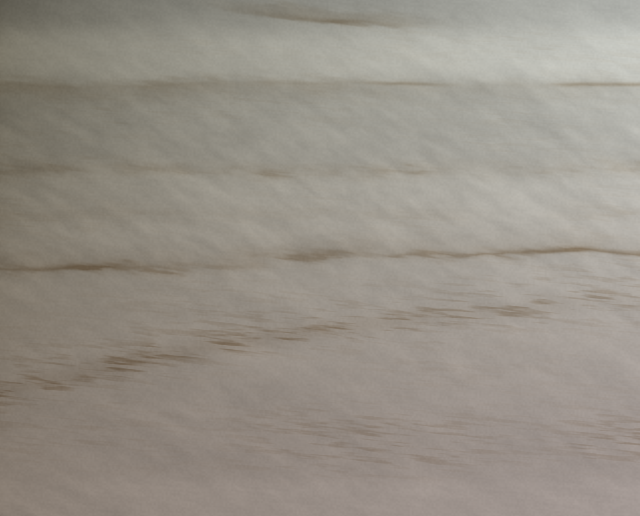
Reproduce this texture procedurally as a Shadertoy shader.

```glsl
float hash(vec2 p) {
    vec3 q = fract(vec3(p.xyx) * 0.1031);
    q += dot(q, q.yzx + 33.33);
    return fract((q.x + q.y) * q.z);
}

float noise(vec2 p) {
    vec2 cell = floor(p), f = fract(p);
    f = f * f * (3.0 - 2.0 * f);
    return mix(mix(hash(cell), hash(cell + vec2(1, 0)), f.x),
               mix(hash(cell + vec2(0, 1)), hash(cell + vec2(1, 1)), f.x), f.y);
}

// Layered noise centred on zero
float fbm(vec2 p) {
    float sum = 0.0, amp = 0.5;
    for (int i = 0; i < 4; i++) {
        sum += amp * (noise(p) - 0.5);
        p = mat2(1.6, 1.2, -1.2, 1.6) * p + 7.3;
        amp *= 0.5;
    }
    return sum;
}

// Stretched noise that keeps its direction in every layer
float fibre(vec2 p, vec2 scale) {
    vec2 q = p * scale;
    return 0.5 * noise(q) + 0.3 * noise(q * vec2(1.7, 1.6) + 19.0)
         + 0.2 * noise(q * vec2(3.1, 2.3) + 41.0);
}

// Ridge with a different falloff above and below its centre
float vein(float d, float above, float below) {
    float t = d / (d > 0.0 ? above : below);
    return exp(-t * t);
}

// Window along one axis with soft ends
float span(float x, float start, float end, float soft) {
    return smoothstep(start - soft, start + soft, x)
         * (1.0 - smoothstep(end - soft, end + soft, x));
}

// Shear that leans the fibres down to the right
vec2 lean(vec2 p, float slope) {
    return vec2(p.x, p.y + slope * p.x);
}

// Uneven light falling from the upper right
vec3 woodLight(vec2 uv) {
    float across = pow(uv.x, 0.72);
    vec3 low = mix(vec3(0.512, 0.470, 0.430), vec3(0.618, 0.578, 0.560), across);
    vec3 high = mix(vec3(0.435, 0.420, 0.370), vec3(0.742, 0.750, 0.728), across);
    vec3 light = mix(low, high, smoothstep(-0.05, 1.0, uv.y));
    return light * (1.0 - 0.16 * smoothstep(0.90, 1.02, uv.y) * (1.0 - 0.5 * uv.x));
}

// Broad seasonal bands between the veins
float growthBands(float y) {
    float pale = 0.055 * span(y, 0.855, 0.94, 0.025);
    float brown = -0.035 * span(y, 0.68, 0.83, 0.025);
    float cream = 0.020 * span(y, 0.53, 0.66, 0.025);
    float foot = 0.030 * (1.0 - smoothstep(0.055, 0.085, y));
    return pale + brown + cream + foot;
}

void mainImage(out vec4 fragColor, in vec2 fragCoord) {
    vec2 uv = fragCoord / iResolution.xy;
    vec2 p = fragCoord / iResolution.y;
    float x = uv.x;

    // Ragged offsets break the veins into fibres
    float warp = 0.018 * fbm(p * vec2(5.0, 9.0));
    float fray = fibre(lean(p, 0.12), vec2(20.0, 120.0)) - 0.5;
    float y = uv.y + warp;
    float ragged = y + 0.024 * fray;
    float fine = fibre(lean(p, 0.09), vec2(18.0, 180.0));
    float strokes = smoothstep(0.42, 0.80, fine);
    float patchy = noise(p * vec2(5.0, 14.0) + 4.0);
    float broken = smoothstep(0.28, 0.72, fibre(p, vec2(10.0, 34.0)));

    // Centre lines of the veins
    float kneeY = 0.479 + 0.026 * smoothstep(0.28, 0.52, x)
                + 0.011 * span(x, 0.75, 0.96, 0.07);
    float risingY = 0.242 + 0.29 * x - 0.11 * x * x;
    float knotY = 0.985 - 0.12 * (x - 0.33);
    float upperY = 0.838 + 0.004 * sin(x * 9.0 - 3.0);
    float middleY = 0.672 + 0.003 * sin(x * 8.0);

    // Sharp vein segments and their soft shadows
    float stain = 0.0;
    float kneeInk = max(span(x, 0.06, 0.17, 0.03), span(x, 0.80, 1.1, 0.07));
    stain += 0.58 * kneeInk * vein(y + 0.004 * fray - kneeY, 0.006, 0.004);
    stain += (0.06 + 0.30 * broken) * vein(ragged - kneeY, 0.007, 0.006);
    stain += (0.14 + 0.16 * broken) * vein(ragged - kneeY, 0.028, 0.012);
    float upperInk = max(span(x, 0.58, 0.69, 0.05), span(x, 0.87, 1.1, 0.03));
    stain += (0.10 * broken + 0.42 * upperInk) * vein(y - upperY, 0.004, 0.004);
    stain += (0.7 + 0.5 * broken) * 0.32 * (1.0 - 0.65 * x)
           * vein(ragged - upperY, 0.012, 0.028);
    stain += 0.36 * broken * (0.3 + 0.7 * x) * vein(ragged - middleY, 0.006, 0.006);
    stain += (0.10 + 0.14 * broken) * vein(ragged - middleY, 0.016, 0.015);
    stain += 0.65 * (0.45 + 0.55 * broken) * span(x, 0.38, 0.60, 0.08)
           * vein(y + 0.010 * fray - knotY, 0.006, 0.005);
    stain += 0.30 * span(x, 0.36, 0.66, 0.09) * vein(ragged - knotY - 0.010, 0.014, 0.012);
    stain += 0.14 * patchy * vein(ragged - 0.585, 0.012, 0.014);

    // Feathered rising band and short strokes near the foot
    float risingFade = 1.0 - 0.60 * smoothstep(0.35, 0.95, x);
    stain += risingFade * (0.22 + 0.36 * strokes) * vein(ragged - risingY, 0.020, 0.018);
    stain += 0.28 * strokes * vein(ragged - risingY, 0.075, 0.045);
    float footInk = max(span(x, 0.35, 0.70, 0.14), span(x, 0.92, 1.1, 0.09));
    stain += (0.06 + 0.38 * strokes) * (0.3 + 0.7 * patchy) * (0.25 + 0.75 * footInk)
           * span(uv.y + 0.5 * warp, 0.085, 0.20, 0.035);
    stain += 0.14 * strokes * patchy * span(uv.y, 0.10, 0.95, 0.06);

    // Slanted ripples, strongest left of the centre
    float rippleArea = 0.45 + 0.55 * span(uv.y, 0.45, 0.82, 0.10) * (1.0 - 0.5 * x);
    float ripple = rippleArea * (fibre(lean(p, 0.50), vec2(17.0, 44.0)) - 0.5);
    float mottle = fbm(lean(p, 0.30) * vec2(6.0, 13.0));
    float lumps = fbm(lean(p, 0.35) * vec2(26.0, 52.0));

    // Wood colour, tinted brown where stained
    vec3 color = woodLight(uv);
    color *= 1.0 + growthBands(y) + 0.15 * ripple + 0.06 * mottle
           + 0.05 * lumps + 0.035 * (fine - 0.5);
    color *= mix(vec3(1.0), vec3(0.76, 0.69, 0.60), clamp(stain, 0.0, 1.0));
    color += vec3(0.010, 0.008, 0.003) * span(uv.y, 0.25, 0.9, 0.15);
    color += 0.020 * (noise(p * 260.0) - 0.5);

    fragColor = vec4(clamp(color, 0.0, 1.0), 1.0);
}
```
